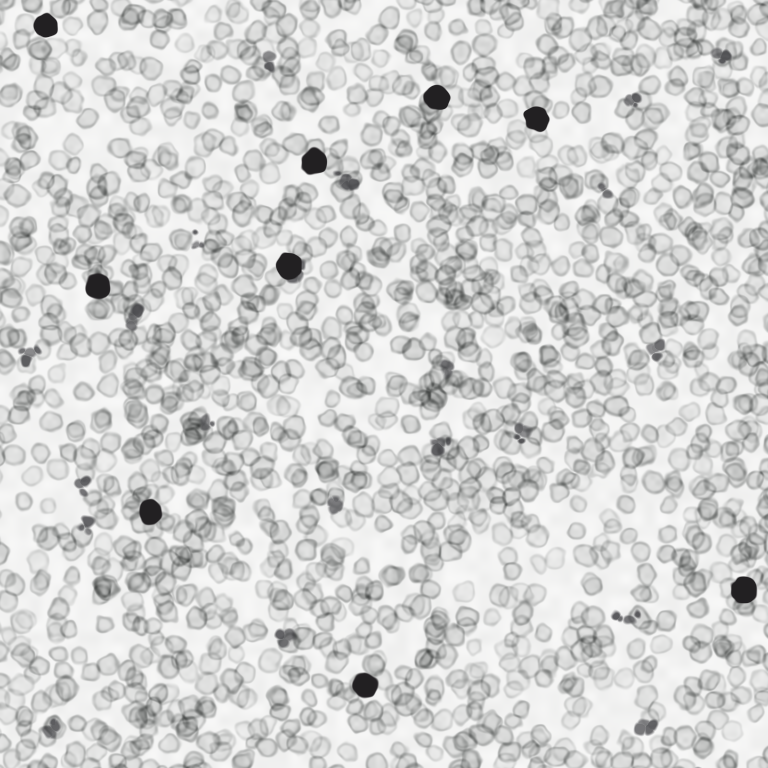
A Shadertoy shader for this texture:

```glsl
const vec3 PAPER = vec3(0.972, 0.972, 0.970);
const vec3 CELL_ABSORB = vec3(1.01, 0.985, 0.995);
const vec3 NUCLEUS = vec3(0.135, 0.125, 0.135);
const vec3 DEBRIS = vec3(0.25, 0.25, 0.265);
const float CELL_PITCH = 0.0345;
const float TAU = 6.2831853;

// Integer hash: three values in 0..1 per lattice point and seed
vec3 hash3(vec2 lattice, int seed) {
    uvec3 v = uvec3(ivec3(ivec2(lattice), seed)) * 1664525u + 1013904223u;
    v.x += v.y * v.z; v.y += v.z * v.x; v.z += v.x * v.y;
    v ^= v >> 16u;
    v.x += v.y * v.z; v.y += v.z * v.x; v.z += v.x * v.y;
    return vec3(v >> 8u) / 16777216.0;
}

float noise(vec2 p, int seed) {
    vec2 i = floor(p), f = fract(p);
    f = f * f * (3.0 - 2.0 * f);
    float low = mix(hash3(i, seed).x, hash3(i + vec2(1, 0), seed).x, f.x);
    float high = mix(hash3(i + vec2(0, 1), seed).x, hash3(i + vec2(1, 1), seed).x, f.x);
    return mix(low, high, f.y);
}

vec2 direction(float turn) {
    return vec2(cos(TAU * turn), sin(TAU * turn));
}

// Chance of finding a cell here; leaves pale gaps between crowds
float crowding(vec2 p) {
    float n = 0.5 * noise(p * 5.0, 3) + 0.5 * noise(p * 15.0, 4);
    return smoothstep(0.22, 0.58, n);
}

// Optical depth of one cell: pale body with a darker rim
float cellDepth(vec2 q, float radius, float turn) {
    vec2 axis = direction(turn);
    q += axis * dot(axis, q) * 0.14;
    float d = length(q) - radius;
    float body = 1.0 - smoothstep(-0.0018, 0.0018, d);
    float rim = (d + 0.0025) / 0.0024;
    return 0.08 * body + 0.135 * exp(-rim * rim);
}

// One scattered layer of translucent cells
float cellLayer(vec2 p, int seed) {
    vec2 base = floor(p / CELL_PITCH);
    float depth = 0.0;
    for (int y = -1; y <= 1; y++)
    for (int x = -1; x <= 1; x++) {
        vec2 id = base + vec2(x, y);
        vec3 place = hash3(id, seed);
        vec3 trait = hash3(id, seed + 1);
        vec2 centre = (id + place.xy) * CELL_PITCH;
        float present = step(trait.y, crowding(centre));
        float radius = mix(0.012, 0.0168, trait.x);
        depth += present * mix(0.55, 1.45, trait.z) * cellDepth(p - centre, radius, place.z);
    }
    return depth;
}

// Sparse opaque spots, each a clump of round lobes
float spots(vec2 p, float pitch, float chance, vec2 radii, float spread, int lobes, int seed) {
    vec2 base = floor(p / pitch);
    float cover = 0.0;
    for (int y = -1; y <= 1; y++)
    for (int x = -1; x <= 1; x++) {
        vec2 id = base + vec2(x, y);
        vec3 place = hash3(id, seed);
        if (place.z > chance) continue;
        for (int k = 0; k < lobes; k++) {
            vec3 lobe = hash3(id, seed + 1 + k);
            vec2 centre = (id + place.xy) * pitch + direction(lobe.x) * lobe.y * spread;
            float d = length(p - centre) - mix(radii.x, radii.y, lobe.z);
            float opacity = mix(0.65, 1.0, lobe.y);
            cover = max(cover, opacity * (1.0 - smoothstep(-0.0022, 0.0022, d)));
        }
    }
    return cover;
}

void mainImage(out vec4 fragColor, in vec2 fragCoord) {
    vec2 uv = fragCoord / iResolution.y;

    // Slightly uneven outlines
    vec2 wobble = vec2(noise(uv * 95.0, 7), noise(uv * 95.0, 8)) - 0.5;
    vec2 p = uv + 0.0045 * wobble;

    // Overlapping cells darken one another
    float depth = 0.0;
    for (int layer = 0; layer < 3; layer++)
        depth += cellLayer(p + 0.37 * float(layer), 20 + 10 * layer);
    depth *= 0.65 + 0.7 * noise(uv * 140.0, 9);
    depth += 0.04 * noise(uv * 65.0, 10);
    vec3 color = PAPER * exp(-depth * CELL_ABSORB);

    // Small dark debris, then dense round nuclei
    float debris = spots(p, 0.17, 0.5, vec2(0.003, 0.0085), 0.015, 4, 60);
    float nuclei = spots(p, 0.2, 0.4, vec2(0.0125, 0.018), 0.003, 2, 80);
    color = mix(color, DEBRIS, 0.85 * debris);
    color = mix(color, NUCLEUS, smoothstep(0.0, 0.7, nuclei));

    fragColor = vec4(color, 1.0);
}
```
